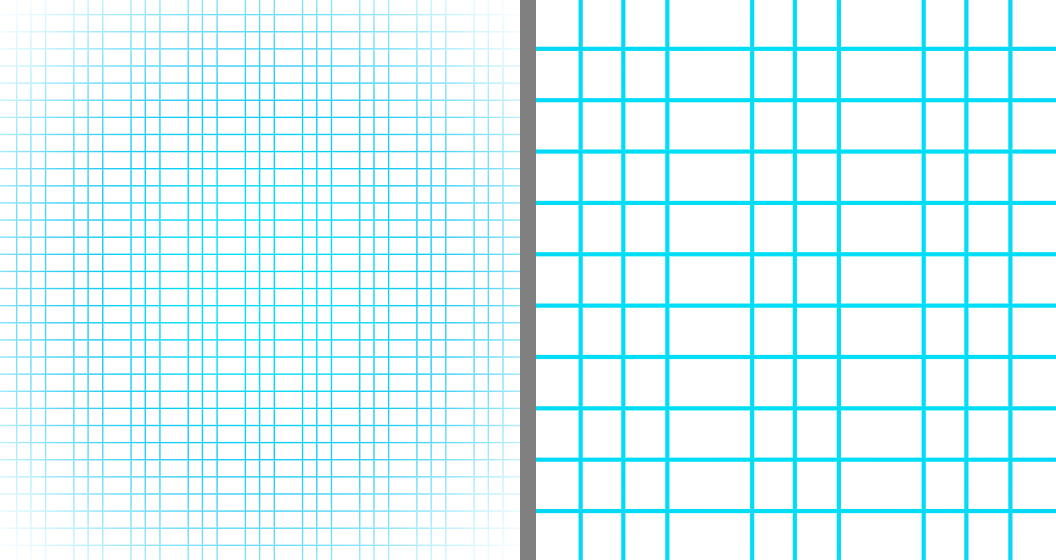
Left, the full canvas; right, a detail of the centre.
A Shadertoy shader for this pattern:

```glsl
// Cyan ruled grid on white: triplets of vertical lines crossed by evenly
// spaced horizontal lines. Repeats come from a folded coordinate, and an
// elliptical gradient shifts the ink from cyan to blue, then fades it out.

const vec3 PAPER = vec3(1.0);
const vec3 CYAN  = vec3(0.0, 0.87, 0.97);
const vec3 BLUE  = vec3(0.08, 0.78, 0.96);

// Lengths are in canvas heights.
const float LINE_WIDTH    = 0.0025;
const float COLUMN_PERIOD = 0.1021;
const float COLUMN_START  = 0.0552;
const float ROW_PERIOD    = 0.03057;
const float ROW_START     = 0.0262;
const float LEFT_GAP      = 0.0254;
const float RIGHT_GAP     = 0.0262;

// Signed offset from the nearest repeat of a line.
float repeatOffset(float x, float start, float period) {
    return (fract((x - start) / period + 0.5) - 0.5) * period;
}

// Share of a pixel covered by a line at signed distance d.
float lineCoverage(float d, float width, float pixel) {
    float h = 0.5 * width;
    float lo = max(d - 0.5 * pixel, -h);
    float hi = min(d + 0.5 * pixel, h);
    return clamp((hi - lo) / pixel, 0.0, 1.0);
}

// Three vertical lines around the centre of each column group.
float triplet(float x, float pixel) {
    float d = repeatOffset(x, COLUMN_START, COLUMN_PERIOD);
    float middle = lineCoverage(d, LINE_WIDTH, pixel);
    float left   = lineCoverage(d + LEFT_GAP, LINE_WIDTH, pixel);
    float right  = lineCoverage(d - RIGHT_GAP, LINE_WIDTH, pixel);
    return max(middle, max(left, right));
}

float rows(float y, float pixel) {
    float d = repeatOffset(y, ROW_START, ROW_PERIOD);
    return lineCoverage(d, LINE_WIDTH, pixel);
}

void mainImage(out vec4 fragColor, in vec2 fragCoord) {
    float pixel = 1.0 / iResolution.y;
    vec2 p = fragCoord * pixel;

    // Grid
    float ink = max(triplet(p.x, pixel), rows(p.y, pixel));

    // Hue shift and fade, with radius 1 at the edge midpoints
    float r = length(2.0 * fragCoord / iResolution.xy - 1.0);
    vec3 inkColor = mix(CYAN, BLUE, smoothstep(0.2, 0.8, r));
    float strength = 1.0 - smoothstep(0.55, 1.48, r);

    fragColor = vec4(mix(PAPER, inkColor, ink * strength), 1.0);
}
```
